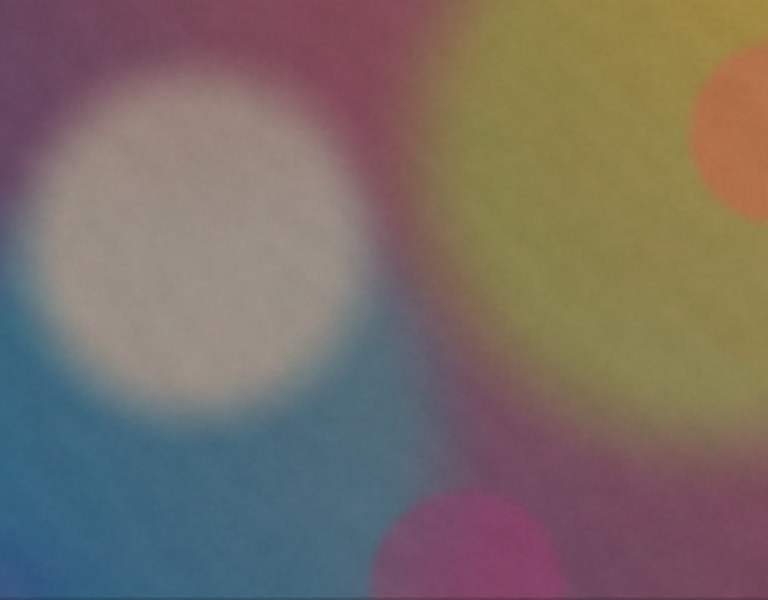
Give the GLSL for this background, as a Shadertoy shader.

```glsl
float softDisc(vec2 p, vec2 center, float radius, float blur) {
    return 1.0 - smoothstep(radius - blur, radius + blur, length(p - center));
}

vec2 hashGradient(vec2 cell) {
    float angle = 6.2832 * fract(sin(dot(cell, vec2(127.1, 311.7))) * 4375.85);
    return vec2(cos(angle), sin(angle));
}

float gradientNoise(vec2 p) {
    vec2 cell = floor(p), f = fract(p);
    vec2 u = f * f * f * (f * (f * 6.0 - 15.0) + 10.0);
    float a = dot(hashGradient(cell), f);
    float b = dot(hashGradient(cell + vec2(1, 0)), f - vec2(1, 0));
    float c = dot(hashGradient(cell + vec2(0, 1)), f - vec2(0, 1));
    float d = dot(hashGradient(cell + vec2(1, 1)), f - vec2(1, 1));
    return mix(mix(a, b, u.x), mix(c, d, u.x), u.y);
}

// Blend four corner colours across the unit square
vec3 cornerBlend(vec2 uv, vec3 lowLeft, vec3 lowRight, vec3 topLeft, vec3 topRight) {
    vec2 t = clamp(uv, 0.0, 1.0);
    return mix(mix(lowLeft, lowRight, t.x), mix(topLeft, topRight, t.x), t.y);
}

vec3 plumBackdrop(vec2 p) {
    vec3 color = cornerBlend(p / vec2(1.28, 1.0),
        vec3(0.36, 0.30, 0.43), vec3(0.46, 0.28, 0.36),
        vec3(0.40, 0.27, 0.37), vec3(0.56, 0.33, 0.33));
    vec2 offset = p - vec2(0.62, 0.95);
    return mix(color, vec3(0.53, 0.29, 0.34), 0.7 * exp(-7.0 * dot(offset, offset)));
}

vec3 blueFill(vec2 p) {
    vec3 color = cornerBlend(p / vec2(0.75, 0.62),
        vec3(0.19, 0.38, 0.51), vec3(0.31, 0.42, 0.48),
        vec3(0.24, 0.41, 0.49), vec3(0.37, 0.43, 0.46));
    // Deeper blue in the low corner
    return mix(color, vec3(0.20, 0.32, 0.52), 0.7 * exp(-90.0 * dot(p, p)));
}

vec3 creamFill(vec2 p) {
    float height = smoothstep(0.55, 0.92, p.y);
    return mix(vec3(0.60, 0.56, 0.525), vec3(0.60, 0.51, 0.48), height);
}

vec3 oliveFill(vec2 p) {
    vec3 color = cornerBlend((p - vec2(0.7, 0.25)) / vec2(0.58, 0.75),
        vec3(0.50, 0.49, 0.31), vec3(0.53, 0.51, 0.34),
        vec3(0.53, 0.50, 0.28), vec3(0.63, 0.53, 0.26));
    // Faint brown band falling to the right
    float across = (p.x + p.y - 1.69) / 0.06;
    return mix(color, vec3(0.56, 0.50, 0.29), 0.6 * exp(-across * across));
}

vec3 magentaFill(vec2 p) {
    return mix(vec3(0.44, 0.32, 0.42), vec3(0.52, 0.26, 0.40),
               smoothstep(0.58, 0.84, p.x - 0.3 * p.y));
}

// Soft cloudiness plus fine grain
float surfaceGrain(vec2 p, float strength) {
    return strength * (gradientNoise(p * 24.0)
        + gradientNoise(p * 67.0 + 5.3) + gradientNoise(p * 150.0 + 9.7));
}

void mainImage(out vec4 fragColor, in vec2 fragCoord) {
    vec2 p = fragCoord / iResolution.xy * vec2(1.28, 1.0);

    // Large blurred discs
    vec3 color = plumBackdrop(p);
    color = mix(color, blueFill(p), softDisc(p, vec2(0.30, 0.27), 0.44, 0.105));
    color = mix(color, oliveFill(p), softDisc(p, vec2(1.19, 0.75), 0.49, 0.108));
    color = mix(color, creamFill(p), softDisc(p, vec2(0.328, 0.595), 0.283, 0.068));

    // Small crisper discs
    color = mix(color, vec3(0.69, 0.44, 0.29), softDisc(p, vec2(1.30, 0.78), 0.152, 0.018));
    color = mix(color, magentaFill(p), softDisc(p, vec2(0.777, 0.023), 0.16, 0.018));

    // Diagonal unevenness, brightness grain and a weaker tint shift
    vec2 streak = vec2(p.x + p.y, 0.25 * (p.x - p.y));
    color += 0.016 * gradientNoise(streak * 15.0);
    color += surfaceGrain(p, 0.011);
    color += vec3(1.0, -0.5, 0.3) * surfaceGrain(p * 0.6 + 3.1, 0.009);

    // Thin shade along the lower border
    color *= 1.0 - 0.18 * (1.0 - smoothstep(0.002, 0.006, p.y));
    fragColor = vec4(color, 1.0);
}
```
